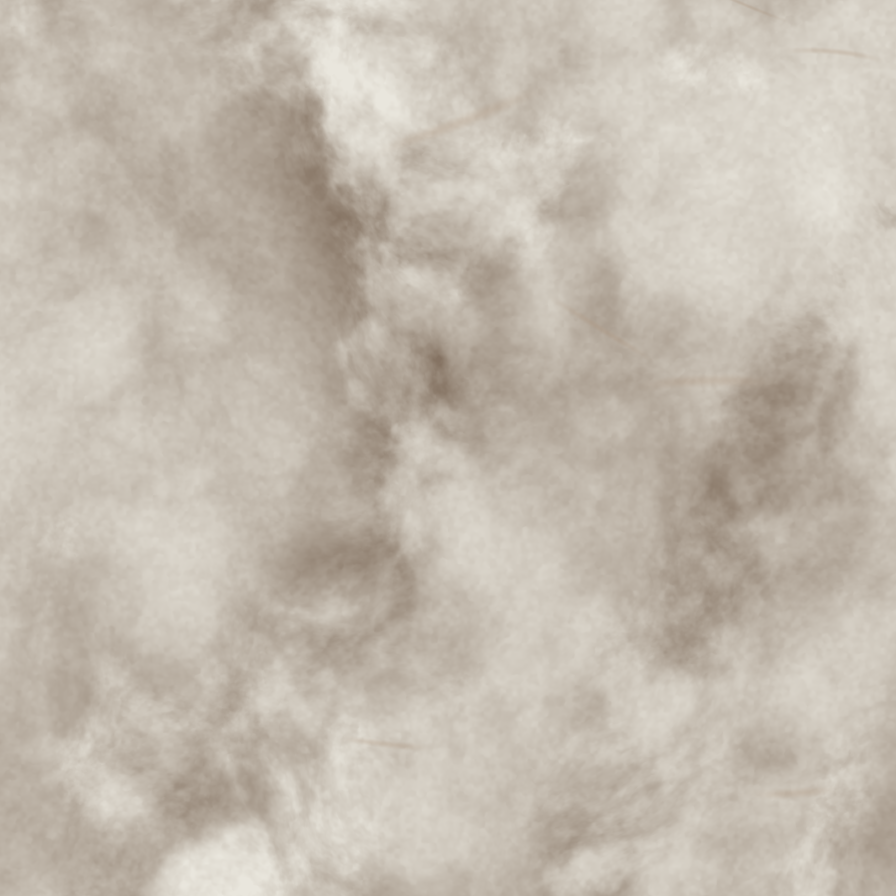
A WebGL 1 fragment shader for this texture:

```glsl
precision highp float;
// Soft, cloudy beige wool with brownish shaded folds, pale puffs and a few faint fibres.
uniform vec2 u_resolution;

#define CLOUD_SCALE 3.7
#define CLOUD_CONTRAST 1.40
#define MOTTLE_CONTRAST 0.55
#define BASE_TONE 0.72
#define FOLD_WIDTH 0.078
#define FOLD_DEPTH 0.50
#define PUFF_GLOW 0.38
#define GRAIN 0.13
#define FIBRE_STRENGTH 0.25
#define SHADE_COLOR vec3(0.59, 0.53, 0.47)
#define LIGHT_COLOR vec3(0.86, 0.84, 0.80)
#define FIBRE_COLOR vec3(0.66, 0.55, 0.45)

vec3 hash3(vec2 p) {
  vec3 q = fract(p.xyx * vec3(0.1031, 0.1030, 0.0973));
  q += dot(q, q.yxz + 33.33);
  return fract((q.xxy + q.yzz) * q.zyx);
}

// Smooth cellular noise: every cell holds a jittered blob of random tone.
float softCells(vec2 p) {
  vec2 cell = floor(p);
  float tone = 0.0005;
  float total = 0.001;
  for (int y = -1; y <= 1; y++) {
    for (int x = -1; x <= 1; x++) {
      vec2 id = cell + vec2(float(x), float(y));
      vec3 rnd = hash3(id + 57.0);
      vec2 toBlob = id + 0.15 + 0.7 * rnd.xy - p;
      float weight = max(0.0, 1.3 - dot(toBlob, toBlob));
      weight *= weight * weight;
      tone += weight * rnd.z;
      total += weight;
    }
  }
  return tone / total;
}

// Layered cells, centred on zero.
float clouds(vec2 p) {
  float sum = 0.0;
  float amplitude = 0.5;
  mat2 turn = mat2(0.8, 0.6, -0.6, 0.8);
  for (int i = 0; i < 5; i++) {
    sum += amplitude * (softCells(p) - 0.5);
    p = turn * p * 2.03 + 11.7;
    amplitude *= 0.62;
  }
  return sum;
}

// Layered sines bend the space into wisps.
vec2 wispWarp(vec2 p) {
  vec2 bend = vec2(0.0);
  float frequency = 7.0;
  for (int i = 0; i < 4; i++) {
    bend += sin(frequency * (p.yx + bend.yx) + vec2(1.3, 4.1) * float(i + 1)) * 0.16 / frequency;
    p = mat2(0.8, 0.6, -0.6, 0.8) * p;
    frequency *= 1.9;
  }
  return bend;
}

float foldShade(float offset, float width) {
  float d = offset / width;
  return exp(-d * d);
}

// Two long curved folds, one arching on the left, one opening to the right.
float folds(vec2 p) {
  float leftFold = foldShade(p.x - (0.17 + 0.75 * p.y - 0.65 * p.y * p.y), FOLD_WIDTH);
  float rightCurve = 0.69 + 0.05 * p.y + 0.9 * p.y * p.y * p.y;
  float rightFold = foldShade(p.x - rightCurve, FOLD_WIDTH * 0.9);
  return max(leftFold, rightFold);
}

// Thin, slightly bent hairs, mostly lying flat.
float fibres(vec2 p) {
  float cover = 0.0;
  for (int i = 0; i < 7; i++) {
    vec3 place = hash3(vec2(float(i) * 3.7 + 2.0, 19.0));
    vec3 shape = hash3(vec2(float(i) * 5.3 + 8.0, 43.0));
    float angle = 1.1 * (place.z - 0.6);
    float c = cos(angle);
    float s = sin(angle);
    vec2 q = mat2(c, -s, s, c) * (p - place.xy);
    q.y += (shape.x - 0.5) * 2.5 * q.x * q.x;
    float width = mix(0.003, 0.010, shape.y * shape.y);
    float reach = mix(0.05, 0.13, shape.z);
    float line = 1.0 - smoothstep(0.0, width, abs(q.y));
    cover = max(cover, line * (1.0 - smoothstep(0.2 * reach, reach, abs(q.x))));
  }
  return cover;
}

void main() {
  vec2 uv = gl_FragCoord.xy / u_resolution.y;
  vec2 p = uv + wispWarp(uv);

  float cloud = clouds(p * CLOUD_SCALE * vec2(1.1, 0.92));
  float mottle = clouds(p * 17.0 + 31.0);
  float fold = folds(p + vec2(0.22 * cloud + 0.05 * mottle, 0.1 * mottle));
  float puff = smoothstep(0.74, 1.0, softCells(p * 5.6 + 7.0) + 0.3 * mottle);

  // Mottling is strongest inside the folds and fades on the smooth pale parts.
  float tone = BASE_TONE + CLOUD_CONTRAST * cloud;
  tone -= FOLD_DEPTH * fold * (0.6 + 0.4 * smoothstep(-0.2, 0.15, -cloud));
  tone += MOTTLE_CONTRAST * mottle * (0.75 + 1.1 * fold);
  tone = min(tone, 0.85 + 0.5 * (tone - 0.85));
  tone += PUFF_GLOW * puff * (1.0 - fold);
  tone += GRAIN * (softCells(uv * 170.0) - 0.5);

  vec3 color = mix(SHADE_COLOR, LIGHT_COLOR, clamp(tone, -0.25, 1.2));
  color = mix(color, FIBRE_COLOR, FIBRE_STRENGTH * fibres(uv + 0.3 * wispWarp(uv)));
  gl_FragColor = vec4(color, 1.0);
}
```
